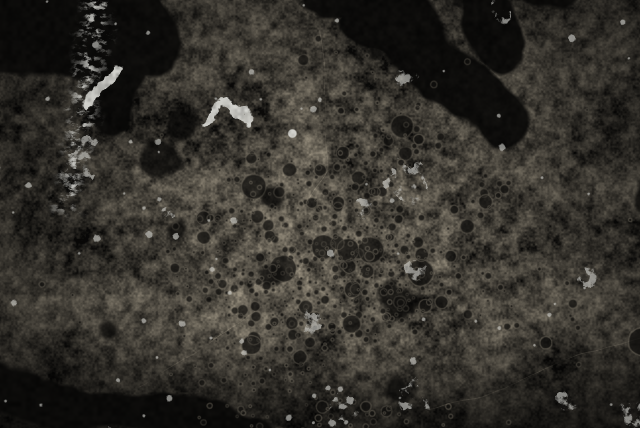
Reproduce this texture procedurally as a WebGL 1 fragment shader.

```glsl
precision highp float;
// Old stained metal plate: a warm grey glow, mottled by fractal noise, under
// black warped stains, rimmed bubbles in clusters, thin scratches and white
// flaking paint. Stains are capsule distances; bubbles and flecks jittered cells.
uniform vec2 u_resolution;

#define GLOW_CENTER vec2(0.78, 0.42)
#define GLOW_LEVEL 0.30
#define EDGE_LEVEL 0.075
#define MOTTLE 1.5
#define SPECKLE 1.7
#define GRAIN 0.55
#define STAIN_LEVEL 0.032
#define RIM_WIDTH 0.0016
#define METAL_TINT vec3(1.06, 1.0, 0.88)
#define FLAKE_COLOR vec3(0.84, 0.84, 0.82)

float hash(vec2 p) {
  vec3 q = fract(vec3(p.xyx) * 0.1031);
  q += dot(q, q.yzx + 33.33);
  return fract((q.x + q.y) * q.z);
}

float noise(vec2 p) {
  vec2 i = floor(p), f = fract(p);
  f = f * f * (3.0 - 2.0 * f);
  return mix(mix(hash(i), hash(i + vec2(1.0, 0.0)), f.x),
             mix(hash(i + vec2(0.0, 1.0)), hash(i + 1.0), f.x), f.y);
}

float fbm(vec2 p) {
  float sum = 0.0, amp = 0.53;
  for (int i = 0; i < 4; i++) {
    sum += amp * noise(p);
    p = mat2(1.6, 1.2, -1.2, 1.6) * p + 17.3;
    amp *= 0.5;
  }
  return sum;
}

vec2 warp(vec2 p, float scale) {
  return vec2(fbm(p * scale), fbm(p * scale + 31.0)) - 0.5;
}

float capsule(vec2 p, vec2 a, vec2 b, float r) {
  vec2 d = b - a;
  return length(p - a - d * clamp(dot(p - a, d) / dot(d, d), 0.0, 1.0)) - r;
}

// Coverage of a distance field with a soft edge.
float cover(float d, float soft) { return 1.0 - smoothstep(-soft, soft, d); }

// Where bubbles gather: a broad clumped zone around the glow.
float cluster(vec2 p) {
  vec2 d = p - vec2(0.82, 0.37);
  return exp(-dot(d, d) * 10.0) * smoothstep(0.38, 0.62, noise(p * 7.0 + 4.0));
}

// Scattered discs: x = fill, y = rim. gather limits them to the cluster.
vec2 discs(vec2 p, float scale, float chance, float gather, float rough, float soft) {
  vec2 found = vec2(0.0), home = floor(p * scale);
  float bump = rough * (fbm(p * scale * 3.0) - 0.5);
  for (int y = -1; y <= 1; y++)
  for (int x = -1; x <= 1; x++) {
    vec2 cell = home + vec2(float(x), float(y)), key = cell + scale * 3.7;
    if (hash(key + 127.0) > chance) continue;
    vec2 center = (cell + 0.15 + 0.7 * vec2(hash(key), hash(key + 41.0))) / scale;
    if (hash(key + 59.0) > mix(1.0, cluster(center), gather)) continue;
    float size = hash(key + 83.0);
    float radius = mix(0.13, 0.42, size * size) / scale;
    float d = length(p - center) - radius * (1.0 - bump);
    float strength = 0.4 + 0.6 * hash(key + 171.0);
    found = max(found, vec2(cover(d, soft), strength * cover(abs(d) - RIM_WIDTH, soft)));
  }
  return found;
}

float stains(vec2 p) {
  p += 0.10 * warp(p, 6.0);
  float d = capsule(p, vec2(0.0, 0.92), vec2(0.31, 0.95), 0.11);
  d = min(d, capsule(p, vec2(0.26, 0.88), vec2(0.26, 0.72), 0.055));
  d = min(d, capsule(p, vec2(0.76, 1.02), vec2(1.32, 1.03), 0.045));
  d = min(d, capsule(p, vec2(0.88, 0.97), vec2(1.18, 0.70), 0.065));
  d = min(d, capsule(p, vec2(1.12, 0.96), vec2(1.17, 0.88), 0.06));
  return min(d, capsule(p, vec2(0.0, 0.08), vec2(0.60, 0.0), 0.05));
}

float scratches(vec2 p, float soft) {
  p += 0.03 * warp(p, 6.0);
  float d = capsule(p, vec2(0.75, 0.93), vec2(0.77, 0.60), 0.0005);
  d = min(d, capsule(p, vec2(0.77, 0.60), vec2(0.68, 0.47), 0.0005));
  d = min(d, capsule(p, vec2(0.33, 0.10), vec2(0.60, 0.27), 0.0005));
  d = min(d, capsule(p, vec2(1.00, 0.04), vec2(1.50, 0.21), 0.0005));
  return cover(d, soft) * noise(p * 25.0);
}

float flakes(vec2 p, float soft) {
  vec2 q = p + 0.035 * warp(p, 40.0);
  float d = capsule(q, vec2(0.21, 0.76), vec2(0.27, 0.84), 0.011);
  d = min(d, capsule(q, vec2(0.485, 0.72), vec2(0.52, 0.765), 0.009));
  d = min(d, capsule(q, vec2(0.52, 0.765), vec2(0.585, 0.725), 0.013));
  d = min(d, length(p - vec2(0.683, 0.688)) - 0.010);
  float solid = cover(d, soft) * (0.75 + 0.25 * noise(p * 120.0));
  float trail = cover(capsule(q, vec2(0.23, 1.0), vec2(0.16, 0.53), 0.022), 0.03);
  trail *= 0.9 * smoothstep(0.44, 0.74, fbm(p * vec2(70.0, 110.0)));
  float chips = discs(q, 9.0, 0.08, 0.0, 1.6, soft).x * smoothstep(0.45, 0.65, fbm(p * 60.0));
  float flecks = discs(p, 50.0, 0.02, 0.0, 0.8, soft).x;
  return max(max(solid, trail), 0.6 * max(chips, flecks));
}

void main() {
  vec2 p = gl_FragCoord.xy / u_resolution.y, d = p - GLOW_CENTER;
  float soft = max(0.9 / u_resolution.y, 0.0012);
  // Glowing, mottled ground, darker along the bottom.
  float light = mix(EDGE_LEVEL, GLOW_LEVEL, exp(-dot(d * d, vec2(1.9, 2.4))));
  light *= mix(0.45, 1.0, smoothstep(-0.02, 0.26, p.y));
  light *= max(0.15, 1.0 + MOTTLE * (fbm(p * 7.0) - 0.5) + SPECKLE * (fbm(p * 50.0) - 0.5)
                     + GRAIN * (noise(p * 210.0) - 0.5));
  // Black stains and loose blots.
  float blot = 0.75 * discs(p, 6.0, 0.22, 0.0, 1.2, 0.008).x;
  float stain = max(0.93 * cover(stains(p), 0.007), blot);
  light = mix(light, STAIN_LEVEL * (0.6 + 0.8 * noise(p * 90.0)), stain);
  // Bubbles in three sizes: dark inside, pale rim.
  vec2 bubble = vec2(0.0);
  for (int i = 0; i < 3; i++)
    bubble = max(bubble, discs(p, 13.0 * exp2(float(i)), 0.75, 1.0, 0.2, soft));
  light = mix(light, 0.06, 0.75 * bubble.x);
  light = mix(light, 0.40, 0.55 * bubble.y) + 0.16 * scratches(p, soft);
  gl_FragColor = vec4(mix(light * METAL_TINT, FLAKE_COLOR, flakes(p, soft)), 1.0);
}
```
